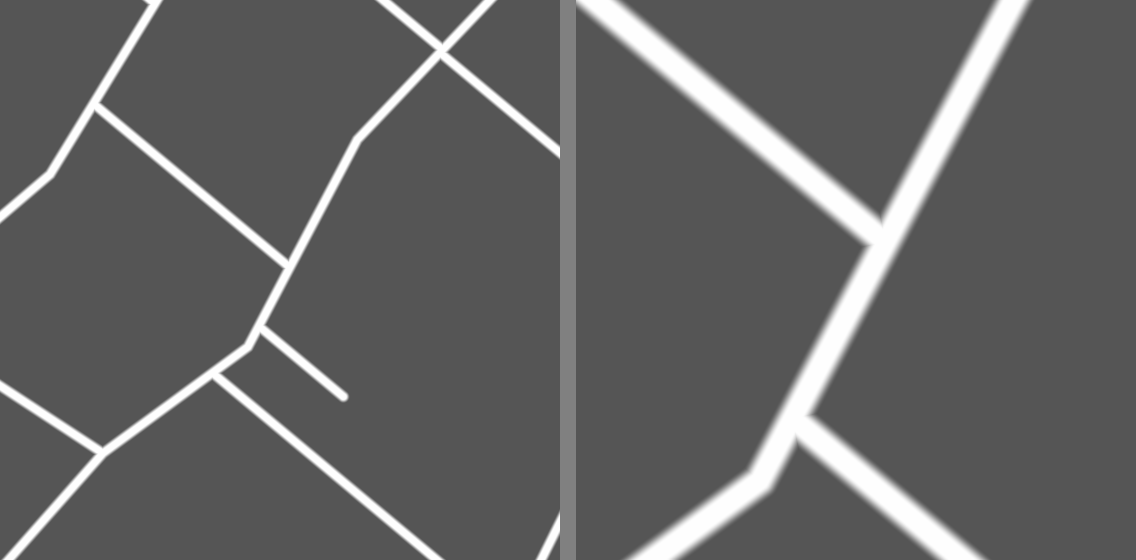
Left: the whole. Right: its middle third, enlarged.
Write a WebGL 1 fragment shader that draws this texture map.

```glsl
precision highp float;
// Street map: pale bending avenues joined by parallel side streets on dark grey ground.

uniform vec2 u_resolution;

#define GROUND_COLOR vec3(0.333)
#define ROAD_COLOR vec3(0.995)
#define ROAD_HALF_WIDTH 0.0083
#define EDGE_SOFTNESS 0.0038
#define BLOCK_SIZE vec2(0.56, 0.40)
#define NODE_JITTER vec2(0.24, 0.13)
#define STREET_ANGLE -0.695
#define MAP_CENTER vec2(0.723, 0.738)
#define DEAD_END_SHARE 0.05
#define DEAD_END_LENGTH 0.3
#define SEED 3.0

float hash(vec2 p) {
  return fract(sin(dot(p + SEED, vec2(127.1, 311.7))) * 43758.5453);
}

// Distance to a segment with round ends
float segmentDistance(vec2 p, vec2 a, vec2 b) {
  vec2 ap = p - a;
  vec2 ab = b - a;
  return length(ap - ab * clamp(dot(ap, ab) / dot(ab, ab), 0.0, 1.0));
}

// Bend of an avenue: a grid corner pushed off its place
vec2 node(vec2 cell) {
  vec2 offset = vec2(hash(cell), hash(cell + 17.3)) - 0.5;
  return cell * BLOCK_SIZE + offset * NODE_JITTER;
}

// Distance to the nearest road of the network
float roadDistance(vec2 p) {
  vec2 home = floor(p / BLOCK_SIZE);
  float nearest = 1.0;
  for (int j = -1; j <= 1; j++) {
    for (int i = -1; i <= 1; i++) {
      vec2 cell = home + vec2(float(i), float(j));
      vec2 a = node(cell);
      vec2 b = node(cell + vec2(0.0, 1.0));
      vec2 c = node(cell + vec2(1.0, 0.0));
      vec2 d = node(cell + vec2(1.0, 1.0));

      // Avenue link along one side of the block
      nearest = min(nearest, segmentDistance(p, a, b));

      // Side street running level from one avenue to the next
      vec2 start = mix(a, b, mix(0.1, 0.9, hash(cell + 41.7)));
      vec2 end = mix(c, d, clamp((start.y - c.y) / (d.y - c.y), 0.0, 1.0));
      float isDeadEnd = step(hash(cell + 91.1), DEAD_END_SHARE);
      end = mix(end, mix(start, end, DEAD_END_LENGTH), isDeadEnd);
      nearest = min(nearest, segmentDistance(p, start, end));
    }
  }
  return nearest;
}

void main() {
  float canvas = min(u_resolution.x, u_resolution.y);
  vec2 p = gl_FragCoord.xy / canvas - MAP_CENTER;

  // Turn the grid so that side streets run down to the right
  vec2 streetDir = vec2(cos(STREET_ANGLE), sin(STREET_ANGLE));
  vec2 avenueDir = vec2(-streetDir.y, streetDir.x);
  vec2 q = vec2(dot(p, streetDir), dot(p, avenueDir));

  // Soft road edges, never thinner than a pixel
  float soft = max(EDGE_SOFTNESS, 0.75 / canvas);
  float road = 1.0 - smoothstep(ROAD_HALF_WIDTH - soft, ROAD_HALF_WIDTH + soft, roadDistance(q));
  gl_FragColor = vec4(mix(GROUND_COLOR, ROAD_COLOR, road), 1.0);
}
```
